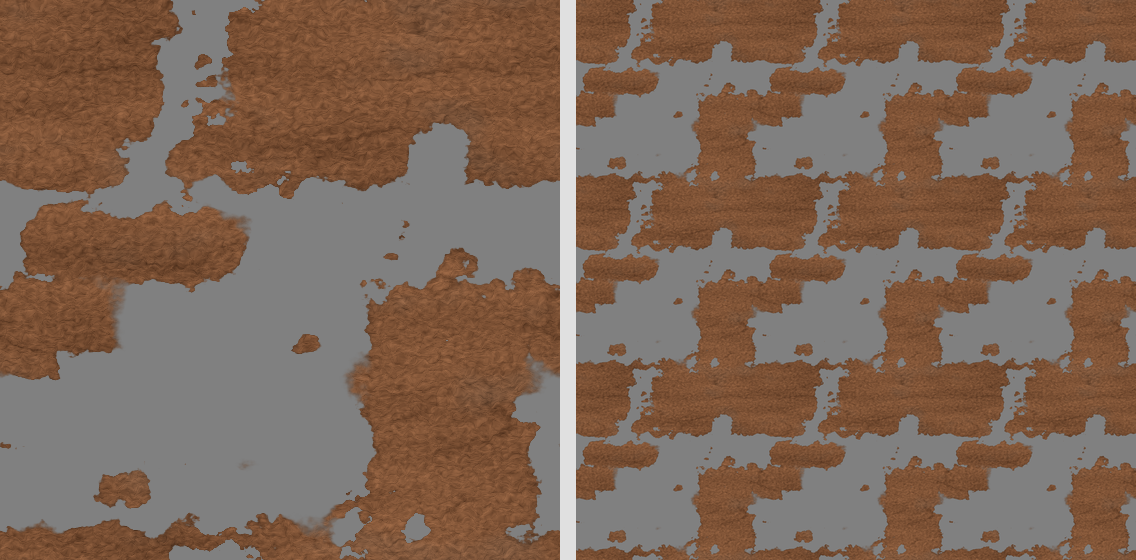
Left: one tile. Right: repeated 3 by 3.
A WebGL 2 fragment shader for this texture:

```glsl
#version 300 es
precision highp float;
// Broken plates of layered brown rock lying on a flat grey ground.
// Wrapped boxes and a slanted gap set the layout, tiling gradient noise frays
// the outlines, and stretched noise draws the strata, cracks and grain.
uniform vec2 u_resolution;
out vec4 fragColor;

const vec3 GROUND = vec3(0.50);
const vec3 ROCK_DARK = vec3(0.395, 0.25, 0.155);
const vec3 ROCK_LIGHT = vec3(0.565, 0.375, 0.248);
const vec3 ROCK_DUSTY = vec3(0.47, 0.34, 0.25);

// Integer hash: two values in 0..1 per lattice cell
vec2 hash2(vec2 cell, float seed) {
    uvec2 v = uvec2(cell) + uvec2(uint(seed) * 977u, uint(seed) * 613u);
    v = v * 1664525u + 1013904223u;
    v.x += v.y * 1664525u;
    v.y += v.x * 1664525u;
    v ^= v >> 16u;
    v.x += v.y * 1664525u;
    v.y += v.x * 1664525u;
    v ^= v >> 16u;
    return vec2(v >> 8u) / 16777216.0;
}

float cornerSlope(vec2 cell, vec2 offset, vec2 period, float seed) {
    vec2 wrapped = floor(mod(cell + 0.5, period));
    return dot(hash2(wrapped, seed) * 2.0 - 1.0, offset);
}

// Gradient noise, about -0.8..0.8, with a whole number of cells per tile;
// each seed shifts its lattice so that no two layers share grid lines
float noise(vec2 p, vec2 period, float seed) {
    vec2 q = p * period + fract(seed * vec2(0.37, 0.61) + 0.43);
    vec2 i = floor(q), f = q - i;
    vec2 w = f * f * f * (f * (f * 6.0 - 15.0) + 10.0);
    vec2 x = vec2(1.0, 0.0), y = vec2(0.0, 1.0);
    float low = mix(cornerSlope(i, f, period, seed),
                    cornerSlope(i + x, f - x, period, seed), w.x);
    float high = mix(cornerSlope(i + y, f - y, period, seed),
                     cornerSlope(i + 1.0, f - 1.0, period, seed), w.x);
    return 1.5 * mix(low, high, w.y);
}

float fbm(vec2 p, vec2 period, int octaves, float seed) {
    float sum = 0.0, gain = 0.5;
    for (int k = 0; k < octaves; k++) {
        sum += gain * noise(p, period, seed + float(k));
        period *= 2.0;
        gain *= 0.5;
    }
    return sum;
}

// Distance functions on the wrapped tile
vec2 wrapDelta(vec2 d) { return d - round(d); }

float plate(vec2 p, vec2 center, vec2 halfSize) {
    vec2 q = abs(wrapDelta(p - center)) - halfSize;
    return length(max(q, 0.0)) + min(max(q.x, q.y), 0.0);
}

float slot(vec2 p, vec2 center, vec2 halfAxis, float radius) {
    vec2 d = wrapDelta(p - center);
    float t = clamp(dot(d, halfAxis) / dot(halfAxis, halfAxis), -1.0, 1.0);
    return length(d - halfAxis * t) - radius;
}

// Rock outline: negative inside
float rockDistance(vec2 p) {
    float bank = plate(p, vec2(0.5, 0.865), vec2(0.6, 0.195));
    bank = max(bank, -slot(p, vec2(0.33, 0.86), vec2(0.07, 0.2), 0.052));
    bank = max(bank, -plate(p, vec2(0.79, 0.69), vec2(0.04, 0.06)));
    float slab = plate(p, vec2(0.25, 0.57), vec2(0.17, 0.035)) - 0.03;
    float ledge = plate(p, vec2(0.07, 0.42), vec2(0.14, 0.08));
    ledge = max(ledge, -plate(p, vec2(0.18, 0.34), vec2(0.09, 0.045)));
    float wall = plate(p, vec2(0.805, 0.26), vec2(0.155, 0.21));
    float stray = min(plate(p, vec2(0.22, 0.13), vec2(0.03, 0.02)),
                      plate(p, vec2(0.82, 0.56), vec2(0.02, 0.025)));
    float d = min(min(min(bank, slab), min(ledge, wall)), stray);
    float ragged = smoothstep(0.05, 0.45, noise(p, vec2(5.0), 11.0));
    d += 0.1 * fbm(p, vec2(6.0, 8.0), 5, 20.0);
    d += 0.22 * ragged * fbm(p, vec2(16.0, 20.0), 4, 30.0);
    d += 0.018 * fbm(p, vec2(55.0, 64.0), 3, 36.0);
    float crumbs = 0.2 * (0.33 - fbm(p, vec2(6.0, 9.0), 6, 40.0));
    return min(d, crumbs);
}

float crack(float n, float width) { return 1.0 - smoothstep(0.0, width, abs(n)); }

// Fine relief: crumbly grain cut by crevices of two sizes
float relief(vec2 p) {
    float grain = fbm(p, vec2(72.0, 104.0), 3, 50.0);
    float crevice = crack(noise(p, vec2(30.0, 54.0), 60.0), 0.08);
    float fissure = crack(noise(p, vec2(64.0, 110.0), 65.0), 0.13);
    return 1.1 * grain - 0.2 * crevice - 0.15 * fissure;
}

vec3 rockColor(vec2 p) {
    vec2 bent = p + vec2(0.0, 0.016) * fbm(p, vec2(9.0, 12.0), 4, 70.0);
    bent += 0.012 * vec2(fbm(p, vec2(36.0), 2, 75.0), fbm(p, vec2(40.0), 2, 77.0));
    float strata = fbm(bent, vec2(2.0, 15.0), 3, 80.0);
    float seam = crack(noise(bent, vec2(3.0, 10.0), 90.0), 0.05);
    seam *= smoothstep(-0.2, 0.3, noise(p, vec2(7.0, 9.0), 95.0));
    float height = relief(bent);
    float light = height - relief(bent + vec2(-0.0008, 0.002));
    float tone = 0.59 + 0.75 * strata + 0.85 * height + 0.45 * light - 0.4 * seam;
    vec3 color = mix(ROCK_DARK, ROCK_LIGHT, clamp(tone, -0.6, 1.3));
    float dust = smoothstep(0.08, 0.4, fbm(p, vec2(4.0, 7.0), 4, 100.0));
    return mix(color, ROCK_DUSTY * (0.8 + 0.35 * tone), 0.55 * dust);
}

void main() {
    vec2 p = gl_FragCoord.xy / u_resolution;
    float d = rockDistance(p);
    // Mostly crisp rims, with a few feathered stretches
    float feather = smoothstep(0.18, 0.55, noise(p, vec2(6.0), 110.0));
    float soft = max(1.2 / u_resolution.y, mix(0.0012, 0.02, feather));
    float cover = 1.0 - smoothstep(-soft, soft, d);
    float rim = mix(0.84, 1.0, smoothstep(0.0, 0.01, -d));
    fragColor = vec4(mix(GROUND, rockColor(p) * rim, cover), 1.0);
}
```
